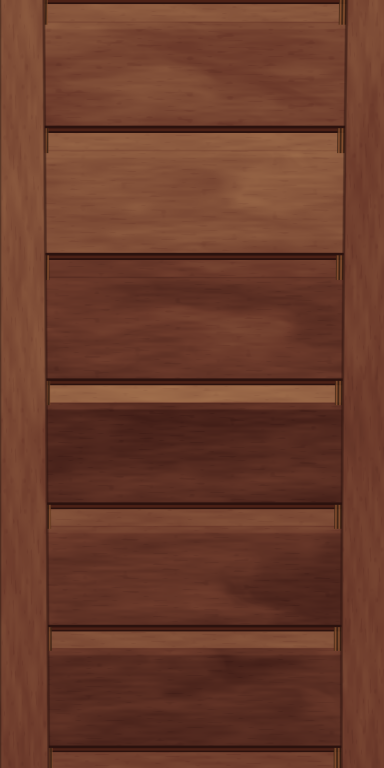
A WebGL 1 fragment shader for this texture:

```glsl
precision highp float;
// A wooden door: six raised panels stacked between two vertical stiles.
// Rows come from a quadratic spacing (slight perspective); every board takes
// a tone on a wood ramp, varied by stretched noise running along its grain.

uniform vec2 u_resolution;

// Wood ramp and trim colours
const vec3 WOOD_DARK  = vec3(0.255, 0.115, 0.090);
const vec3 WOOD_MID   = vec3(0.425, 0.228, 0.168);
const vec3 WOOD_LIGHT = vec3(0.610, 0.415, 0.285);
const vec3 GROOVE     = vec3(0.170, 0.070, 0.055);
const vec3 GROOVE_LIP = vec3(0.340, 0.150, 0.095);
const vec3 END_TRIM   = vec3(0.510, 0.300, 0.170);

// Row spacing: depth from top = START + STEP * row - SHRINK * row^2
const float ROW_START  = 0.0052;
const float ROW_STEP   = 0.1686;
const float ROW_SHRINK = 0.00104;

// Parts of one row, as fractions of its height
const float RAIL_END     = 0.140;
const float BEVEL_END    = 0.195;
const float GROOVE_START = 0.945;

// Tones of rows 0-3 and 4-7, from 0 (dark) to 1 (light)
const vec4 PANEL_TONE_A = vec4(0.60, 0.75, 0.39, 0.19);
const vec4 PANEL_TONE_B = vec4(0.31, 0.27, 0.30, 0.30);
const vec4 RAIL_TONE_A  = vec4(0.78, 0.86, 0.44, 0.96);
const vec4 RAIL_TONE_B  = vec4(0.67, 0.72, 0.58, 0.60);

float hash(vec2 p) {
  return fract(sin(dot(p, vec2(127.1, 311.7))) * 43758.5453);
}

float noise(vec2 p) {
  vec2 i = floor(p), f = fract(p);
  f = f * f * (3.0 - 2.0 * f);
  return mix(mix(hash(i), hash(i + vec2(1.0, 0.0)), f.x),
             mix(hash(i + vec2(0.0, 1.0)), hash(i + vec2(1.0, 1.0)), f.x), f.y);
}

float fbm(vec2 p) {
  float sum = 0.0, amp = 0.5;
  for (int i = 0; i < 4; i++) {
    sum += amp * noise(p);
    p = p * 2.03 + 17.3;
    amp *= 0.5;
  }
  return sum;
}

// Soft step that is one pixel wide for the given aa
float edge(float at, float x, float aa) {
  return smoothstep(at - aa, at + aa, x);
}

// Entry of an eight-value table held in two vectors
float pick(vec4 a, vec4 b, float row) {
  vec4 index = vec4(0.0, 1.0, 2.0, 3.0);
  return dot(a, 1.0 - step(0.5, abs(index - row)))
       + dot(b, 1.0 - step(0.5, abs(index + 4.0 - row)));
}

vec3 woodRamp(float t) {
  t = clamp(t, 0.0, 1.15);
  return t < 0.45 ? mix(WOOD_DARK, WOOD_MID, t / 0.45)
                  : mix(WOOD_MID, WOOD_LIGHT, (t - 0.45) / 0.55);
}

// Tone offset of a board; q.x runs along the grain, q.y across it
float grain(vec2 q, float seed, float figure) {
  q += seed * vec2(3.7, 1.9);
  float bend = fbm(q * vec2(3.0, 7.0));
  float cloud = fbm(q * vec2(2.2, 9.0) + bend * 2.2) - 0.47;
  float streak = noise(vec2(q.x * 5.0, q.y * 48.0 + bend * 5.0)) - 0.5;
  float fiber = noise(q * vec2(17.0, 125.0)) - 0.5;
  float pore = smoothstep(0.72, 0.95, noise(q * vec2(38.0, 170.0) + 9.0));
  return cloud * figure + streak * 0.08 + fiber * 0.10 - pore * 0.07;
}

void main() {
  vec2 uv = gl_FragCoord.xy / u_resolution;
  vec2 p = vec2(uv.x, uv.y * 2.0);
  float aaX = 0.7 / u_resolution.x;
  float aaRow = 0.7 / (u_resolution.y * 0.163);

  // Row index and position inside the row, measured downward
  float depth = 1.0 - uv.y - ROW_START;
  float rowPos = 2.0 * depth
    / (ROW_STEP + sqrt(ROW_STEP * ROW_STEP - 4.0 * ROW_SHRINK * depth));
  float row = floor(rowPos), f = rowPos - row;

  // Rail, bevel and raised panel
  float panelTone = pick(PANEL_TONE_A, PANEL_TONE_B, row);
  float railTone = pick(RAIL_TONE_A, RAIL_TONE_B, row);
  float panelGrain = grain(p, row + 2.0, mix(0.65, 0.35, panelTone));
  float railGrain = grain(p, row + 23.0, 0.25);
  float shade = -0.08 * smoothstep(0.80, GROOVE_START, f);
  float bevelTone = mix(panelTone, railTone, 0.25) + 0.06;
  float tone = mix(bevelTone, panelTone + shade, edge(BEVEL_END, f, aaRow * 2.0)) + panelGrain;
  tone = mix(railTone + railGrain, tone, edge(RAIL_END, f, aaRow));
  tone -= 0.12 * (1.0 - smoothstep(0.0, 0.012, abs(f - RAIL_END)));
  vec3 color = woodRamp(tone);

  // Dark groove under each panel, with a faint lip inside
  float groove = max(edge(GROOVE_START, f, aaRow), 1.0 - edge(0.0, f, aaRow));
  float lip = 1.0 - smoothstep(0.004, 0.016, abs(f - 0.977));
  color = mix(color, mix(GROOVE, GROOVE_LIP, lip * 0.75), groove);

  // Ribbed trim closing the ends of each rail
  float left = mix(0.127, 0.114, uv.y);
  float right = mix(0.889, 0.903, uv.y * uv.y);
  float trim = max(edge(right - 0.020, uv.x, aaX), 1.0 - edge(left + 0.010, uv.x, aaX));
  trim *= max(1.0 - edge(RAIL_END + 0.02, f, aaRow), edge(0.965, f, aaRow));
  float rib = 0.72 + 0.28 * sin((uv.x - right) * 700.0);
  color = mix(color, END_TRIM * rib, trim * 0.9);

  // Stiles, their grain upright, with a dark seam beside the panels
  float side = step(0.5, uv.x);
  float stileTone = mix(mix(0.50, 0.76, uv.y), mix(0.46, 0.62, uv.y), side);
  stileTone += grain(p.yx, 41.0 + side * 8.0, 0.30);
  float outside = max(left - uv.x, uv.x - right);
  float seam = 1.0 - smoothstep(0.001, 0.006, abs(outside));
  color = mix(color, woodRamp(stileTone), edge(0.0, outside, aaX));
  color = mix(color, GROOVE, seam * 0.55);
  color *= 1.0 - 0.35 * (1.0 - smoothstep(0.0, 0.006, uv.x));

  gl_FragColor = vec4(color, 1.0);
}
```
